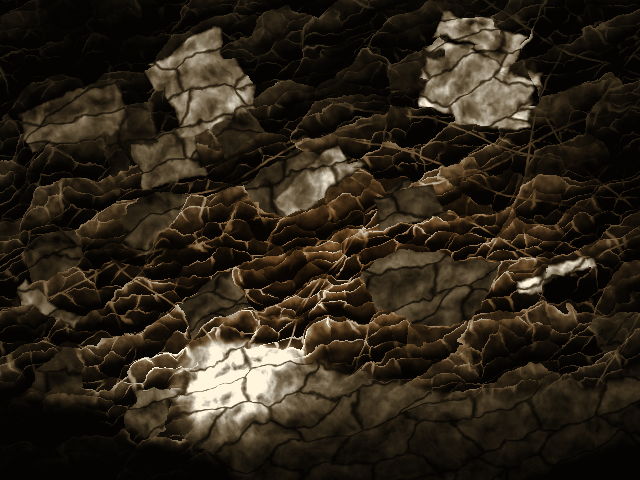
Give the GLSL for this texture, as a WebGL 2 fragment shader.

```glsl
#version 300 es
precision highp float;
// A spotlit cave ceiling: thin mineral fins enclose dark, scalloped pockets.
// Warped cellular noise makes the fins and facets, rotated boxes make bare slabs,
// and soft elliptical pools of light fall over a pale shelf of rock.
uniform vec2 u_resolution;
out vec4 fragColor;

vec2 hash2(vec2 p) {
  vec3 q = fract(p.xyx * vec3(0.1031, 0.1030, 0.0973));
  q += dot(q, q.yzx + 33.33);
  return fract((q.xx + q.yz) * q.zy);
}

mat2 rotation(float a) {
  return mat2(cos(a), -sin(a), sin(a), cos(a));
}

float valueNoise(vec2 p) {
  vec2 i = floor(p), f = fract(p);
  f = f * f * (3.0 - 2.0 * f);
  return mix(mix(hash2(i).x, hash2(i + vec2(1, 0)).x, f.x),
             mix(hash2(i + vec2(0, 1)).x, hash2(i + vec2(1, 1)).x, f.x), f.y);
}

float fbm(vec2 p) {
  float sum = 0.0, gain = 0.53;
  for (int i = 0; i < 4; i++) {
    sum += gain * valueNoise(p);
    p = rotation(0.6) * p * 2.07 + 7.3;
    gain *= 0.5;
  }
  return sum;
}

// Offset from the nearest seed (xy), distance to the border (z), cell random (w).
vec4 cells(vec2 p) {
  vec2 base = floor(p), nearest = vec2(9.0), second = vec2(9.0), id = base;
  for (int y = -1; y <= 1; y++) {
    for (int x = -1; x <= 1; x++) {
      vec2 cell = base + vec2(x, y);
      vec2 d = cell + 0.1 + 0.8 * hash2(cell) - p;
      if (dot(d, d) < dot(nearest, nearest)) {
        second = nearest; nearest = d; id = cell;
      } else if (dot(d, d) < dot(second, second)) second = d;
    }
  }
  float border = dot(0.5 * (nearest + second), normalize(second - nearest));
  return vec4(-nearest, border, hash2(id + 41.0).y);
}

// Pocket brightness (x), lit fin (y) and cell random (z).
vec3 boxwork(vec2 p, float scale, float angle, float finWidth) {
  vec4 c = cells(rotation(angle) * p * scale * vec2(0.72, 1.2));
  float face = smoothstep(-0.3, 0.6, c.y + 0.25 * c.x + 0.6 * (c.w - 0.5));
  float aa = 0.8 * scale / u_resolution.y;
  float fin = 1.0 - smoothstep(finWidth, finWidth + aa + 0.03, c.z);
  return vec3(face, fin * smoothstep(-0.3, 0.35, c.y), c.w);
}

float glow(vec2 p, vec2 center, vec2 radius, float angle) {
  vec2 d = rotation(angle) * (p - center) / radius;
  return exp(-dot(d, d));
}

float slab(vec2 p, vec2 center, vec2 halfSize, float angle) {
  vec2 d = abs(rotation(angle) * (p - center)) - halfSize;
  float dist = length(max(d, 0.0)) + min(max(d.x, d.y), 0.0);
  return 1.0 - smoothstep(-0.005, 0.006, dist);
}

// Long, thin, broken veins crossing the ceiling.
float veins(vec2 p) {
  float sum = 0.0;
  for (int i = 0; i < 14; i++) {
    vec2 r = hash2(vec2(i, 17)), s = hash2(vec2(i, 53));
    vec2 q = rotation(mix(-1.1, 1.5, s.x)) * (p - r * vec2(1.33, 0.75) - vec2(0, 0.2));
    float bend = 0.012 * sin(q.x * 17.0 + s.y * 6.3);
    float line = 1.0 - smoothstep(0.0007, 0.0032, abs(q.y + bend));
    sum = max(sum, line * (1.0 - smoothstep(0.15, 0.34, abs(q.x))));
  }
  return sum;
}

void main() {
  vec2 p = gl_FragCoord.xy / u_resolution.y;
  vec2 wobble = vec2(fbm(p * 9.0), fbm(p * 9.0 + 31.0)) - 0.5;
  vec2 ripple = vec2(fbm(p * 38.0), fbm(p * 38.0 + 11.0)) - 0.5;
  vec2 w = p + 0.07 * wobble + 0.016 * ripple;
  float grain = fbm(p * 75.0);
  float relief = fbm(w * 24.0) - fbm(w * 24.0 + vec2(0.25, -0.45));

  // Light pools and dark hollows
  float light = 0.24 + 0.8 * glow(p, vec2(0.7, 0.46), vec2(0.62, 0.32), 0.15)
              + 1.1 * glow(p, vec2(0.44, 0.22), vec2(0.2, 0.1), 0.3);
  light *= 1.0 - 0.85 * glow(w, vec2(0.16, 0.97), vec2(0.17, 0.13), 0.0);
  light *= 1.0 - 0.6 * glow(w, vec2(1.28, 0.68), vec2(0.16, 0.2), 0.4);
  float rim = max(0.2 - 0.42 * w.x, 0.4 * (w.x - 1.13));
  light *= mix(0.13, 1.0, smoothstep(-0.015, 0.035, w.y - rim));

  // Pockets and fins at two sizes
  vec3 coarse = boxwork(w, 11.0, 0.5, 0.012);
  vec3 fine = boxwork(w + 3.0, 25.0, 0.25, 0.025);
  float fineShare = 0.35 + 0.4 * glow(p, vec2(0.75, 0.4), vec2(0.7, 0.2), 0.2);
  float pocket = mix(coarse.x, fine.x, fineShare) * (0.3 + 0.7 * coarse.x);
  float tone = light * (0.02 + 0.52 * pocket * (0.35 + grain) + 0.35 * relief * pocket);
  float fins = max(coarse.y, fine.y * (0.35 + fineShare));
  fins = max(fins, 0.9 * veins(p + 0.014 * wobble + 0.006 * ripple));
  tone += light * 0.48 * fins * smoothstep(0.3, 0.65, fbm(p * 21.0 + 5.0));

  // Bare slabs, split by bedding cracks
  vec2 s = p + 0.055 * wobble + 0.018 * ripple + 0.025 * (coarse.z - 0.5);
  float stone = 0.48 * slab(s, vec2(0.42, 0.82), vec2(0.09, 0.085), 0.45);
  stone = max(stone, 0.36 * slab(s, vec2(0.35, 0.67), vec2(0.07, 0.05), 0.2));
  stone = max(stone, 0.27 * slab(s, vec2(0.15, 0.75), vec2(0.11, 0.05), 0.3));
  stone = max(stone, 0.68 * slab(s, vec2(0.99, 0.81), vec2(0.115, 0.06), -0.25));
  stone = max(stone, 0.58 * slab(s, vec2(0.99, 0.92), vec2(0.095, 0.04), -0.35));
  stone = max(stone, 0.6 * slab(s, vec2(0.66, 0.63), vec2(0.08, 0.03), 0.6));
  stone = max(stone, 0.24 * slab(s, vec2(0.85, 0.58), vec2(0.07, 0.04), 0.3));
  stone = max(stone, 0.85 * slab(s, vec2(1.16, 0.415), vec2(0.08, 0.012), 0.3));
  stone = max(stone, 0.42 * slab(s, vec2(0.1, 0.36), vec2(0.07, 0.014), -0.4));
  stone = max(stone, 0.3 * light * smoothstep(0.86, 0.88, coarse.z));
  vec4 plate = cells(rotation(0.3) * w * vec2(7.0, 17.0));
  float surface = (0.72 + 0.35 * plate.w + 1.7 * relief) * (0.65 + 0.6 * grain);
  surface *= mix(0.3, 1.0, smoothstep(0.0, 0.07, plate.z));
  float bare = smoothstep(0.05, 0.2, stone);
  tone = mix(tone, stone * surface, bare);

  // Pale lower shelf and its hot spot
  float shelfTop = 0.23 + 0.05 * sin(p.x * 6.0 - 1.4);
  float shelf = smoothstep(-0.01, 0.02, shelfTop - s.y) * smoothstep(0.36, 0.42, s.x);
  float hot = glow(p, vec2(0.48, 0.19), vec2(0.14, 0.1), 0.3);
  float shelfTone = light * (0.34 + 0.5 * hot) * surface * (0.5 + 0.8 * smoothstep(0.0, 0.2, p.y));
  tone = mix(tone, shelfTone, 0.9 * shelf);
  tone += 0.6 * glow(p, vec2(0.34, 0.25), vec2(0.07, 0.045), 0.2) * smoothstep(0.55, 0.75, plate.w) * surface;

  // Ochre shadows, cream highlights and rusty pockets
  tone = clamp(tone, 0.012, 0.96);
  vec3 tint = mix(vec3(1.22, 0.96, 0.55), vec3(1.05, 1.0, 0.9), smoothstep(0.03, 0.75, tone));
  float rust = (1.0 - max(bare, shelf)) * glow(p, vec2(0.72, 0.45), vec2(0.6, 0.25), 0.1);
  tint *= mix(vec3(1.0), vec3(1.18, 0.94, 0.66), rust * (1.0 - smoothstep(0.3, 0.7, tone)));
  fragColor = vec4(clamp(tone * tint, 0.0, 1.0), 1.0);
}
```
